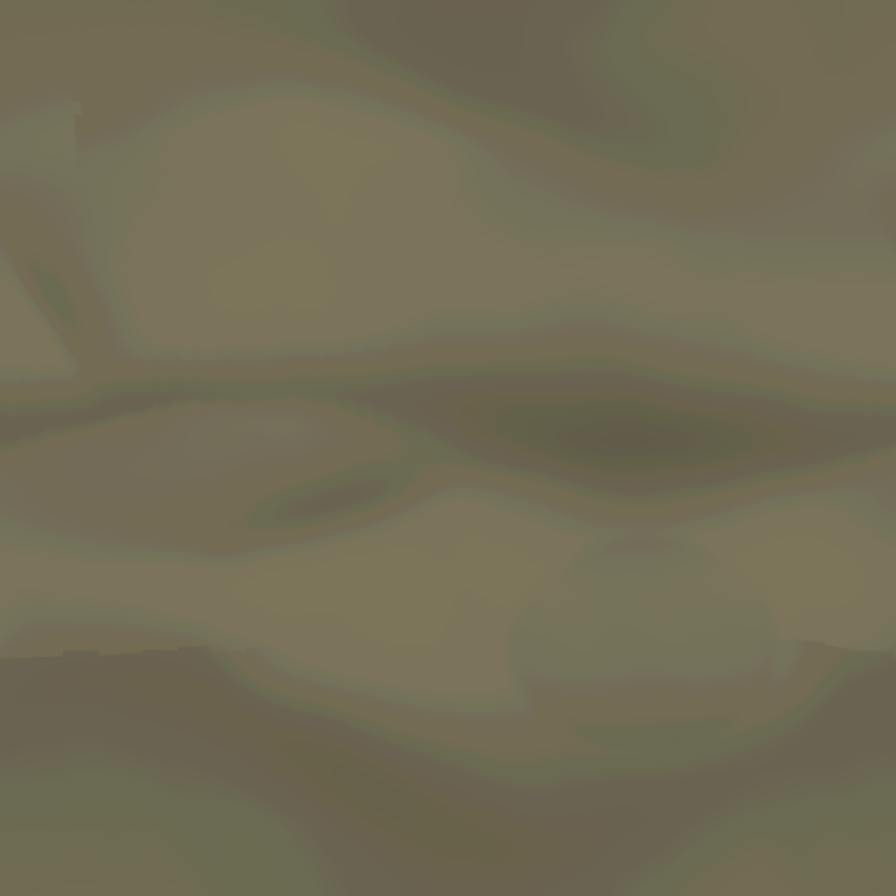
Give the GLSL for this texture, as a Shadertoy shader.

```glsl
const float TAU = 6.2831853;
const vec3 SHADOW = vec3(0.355, 0.335, 0.275);
const vec3 OLIVE = vec3(0.490, 0.465, 0.355);

// Shortest signed offset on a repeating unit tile
float wrapped(float d) { return fract(d + 0.5) - 0.5; }
vec2 wrapped(vec2 d) { return fract(d + 0.5) - 0.5; }

float hash(float n) { return fract(sin(n * 91.7) * 437.58); }

// Periodic bump: 1 at the centre, narrower with higher power
float bump(float x, float centre, float power) {
    return pow(0.5 + 0.5 * cos(TAU * (x - centre)), power);
}

// Layered sines with whole repeats
float ripple(vec2 p, float phase) {
    float sum = 0.0;
    for (float i = 1.0; i < 5.0; i++) {
        vec2 k = vec2(i, 2.0 * i - 1.0);
        sum += sin(TAU * (dot(p, k) + phase * i) + 1.7 * sin(TAU * (p.x * i - p.y + phase))) / i;
    }
    return sum * 0.5;
}

// Dark wavy fold along x, with separate softness above and below
float fold(vec2 p, float level, float swing, float crest, float above, float below) {
    float d = wrapped(p.y - level - swing * cos(TAU * (p.x - crest)));
    float w = d > 0.0 ? above : below;
    return exp(-d * d / (w * w));
}

// Crisp stepped edge with shade fading away below it
float ledge(vec2 p, float level, float steps, float jag, float depth) {
    float cell = mod(floor(p.x * steps), steps);
    float d = wrapped(level + jag * (hash(cell) - 0.5) - p.y);
    return smoothstep(-0.002, 0.004, d) * exp(-d * d / (depth * depth));
}

float pool(vec2 p, vec2 centre, vec2 radius, float softness) {
    float r = length(wrapped(p - centre) / radius);
    return 1.0 - smoothstep(1.0 - softness, 1.0 + softness, r);
}

// Coarse colour steps with softened borders, each channel on its own
vec3 softSteps(vec3 c, float levels) {
    vec3 s = c * levels;
    vec3 stepped = (floor(s) + smoothstep(0.25, 0.75, fract(s))) / levels;
    return mix(c, stepped, 0.75);
}

float lightness(vec2 uv) {
    vec2 p = uv + 0.010 * vec2(ripple(uv, 0.13), ripple(uv, 0.57));

    // Broad tone
    float v = 0.97 + 0.05 * ripple(p, 0.31);
    v -= 0.36 * smoothstep(0.2, 1.0, cos(TAU * (p.y - 0.05)));
    v -= 0.20 * pool(p, vec2(0.20, 0.48), vec2(0.27, 0.10), 0.35);
    v -= 0.13 * pool(p, vec2(0.72, 0.28), vec2(0.15, 0.12), 0.10);
    v -= 0.17 * pool(p, vec2(0.88, 0.80), vec2(0.32, 0.11), 0.60);
    v = min(v, 1.0);

    // Upper fold
    v *= 1.0 - 0.42 * bump(p.x, 0.62, 1.0) * fold(p, 0.91, 0.07, 0.30, 0.09, 0.065);

    // Middle fold: thin and crumbly at left, wide and deep at right
    float swell = bump(p.x, 0.70, 1.5);
    float crumbs = 0.004 * (1.0 - swell) * abs(sin(TAU * p.x * 13.0 + 2.0 * sin(TAU * p.x * 5.0)));
    float middle = fold(p + vec2(0.0, crumbs), 0.533, 0.030, 0.30,
                        mix(0.045, 0.095, swell), mix(0.014, 0.085, swell));
    v *= 1.0 - mix(0.36, 0.80, swell) * middle;

    // Branch below it and steep fold near the left edge
    v *= 1.0 - 0.42 * bump(p.x, 0.38, 4.0) * fold(p, 0.45, 0.05, 0.65, 0.045, 0.03);
    v *= 1.0 - 0.42 * bump(p.y, 0.67, 14.0) * fold(p.yx, 0.06, 0.09, 0.42, 0.05, 0.022);

    // Lower fold
    v *= 1.0 - mix(0.28, 0.48, bump(p.x, 0.35, 1.0))
             * fold(p, 0.155, 0.090, 0.10, 0.075, 0.085);

    // Broken edges
    v *= 1.0 - 0.33 * smoothstep(0.25, 0.75, bump(p.x, 0.08, 2.0))
             * ledge(p, 0.280, 26.0, 0.010, 0.13);
    vec2 side = vec2(p.y, -p.x);
    v *= 1.0 - 0.20 * bump(p.y, 0.88, 40.0) * ledge(side, -0.09, 64.0, 0.018, 0.10);
    return clamp(v, 0.0, 1.0);
}

void mainImage(out vec4 fragColor, in vec2 fragCoord) {
    vec2 uv = fragCoord / iResolution.xy;
    float v = lightness(uv);

    // Slight hue drift between olive, grey and brown
    vec3 tint = 0.006 * cos(TAU * (3.0 * v + vec3(0.0, 0.3, 0.6)));
    vec3 colour = mix(SHADOW, OLIVE, v) + tint;
    fragColor = vec4(softSteps(colour, 31.0), 1.0);
}
```
